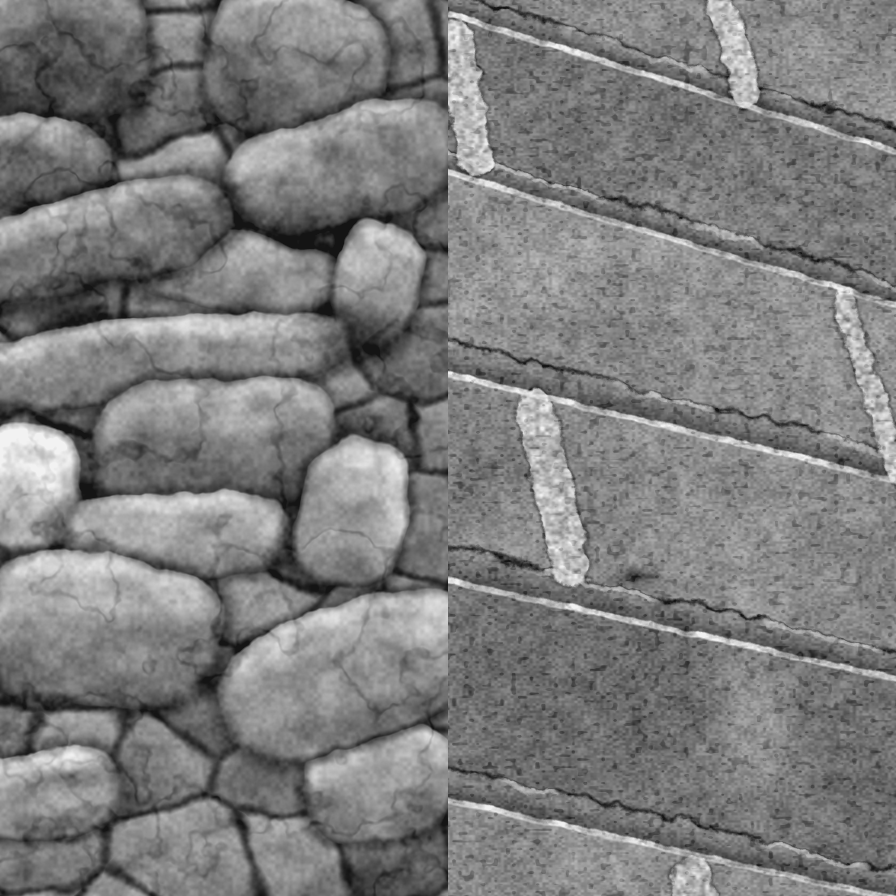
This texture is drawn by a three.js fragment shader. Its source:

```glsl
// Two grey masonry surfaces side by side: heaped boulders and slanting brickwork.
// Large boulders overlap a cellular rubble bed; brick courses come from a loop
// of converging joint lines. Value noise roughens outlines, facets and grain.
varying vec2 vUv;

float hash(vec2 p) {
  vec3 q = fract(p.xyx * 0.1031);
  q += dot(q, q.yzx + 33.33);
  return fract((q.x + q.y) * q.z);
}

float noise(vec2 p) {
  vec2 i = floor(p), f = fract(p);
  f = f * f * (3.0 - 2.0 * f);
  return mix(mix(hash(i), hash(i + vec2(1, 0)), f.x),
             mix(hash(i + vec2(0, 1)), hash(i + vec2(1, 1)), f.x), f.y);
}

float fbm(vec2 p) {
  float sum = 0.0, gain = 0.5;
  for (int i = 0; i < 5; i++) {
    sum += gain * noise(p);
    p = mat2(1.6, 1.2, -1.2, 1.6) * p + 7.3;
    gain *= 0.5;
  }
  return sum;
}

float glow(vec2 p, vec2 centre, vec2 radius) {
  vec2 q = (p - centre) / radius;
  return exp(-dot(q, q));
}

// Cellular bed of small stones separated by dark gaps
float rubble(vec2 p) {
  vec2 g = p * vec2(8.0, 11.0), cell = floor(g);
  float nearest = 9.0, second = 9.0, tone = 0.0;
  for (int y = -1; y <= 1; y++) for (int x = -1; x <= 1; x++) {
    vec2 id = cell + vec2(x, y);
    vec2 away = g - id - 0.15 - 0.7 * vec2(hash(id), hash(id + 41.0));
    float d = length(away);
    if (d < nearest) {
      second = nearest;
      nearest = d;
      tone = 0.4 + 0.18 * hash(id + 9.0) + 0.14 * away.y;
    } else second = min(second, d);
  }
  return mix(0.17, tone, smoothstep(0.0, 0.16, second - nearest));
}

// Rounded block with a lit crown, shaded foot and dark contact rim
void boulder(inout float tone, vec2 p, vec2 centre, vec2 radius, float turn, float shade) {
  vec2 q = p - centre;
  q = mat2(cos(turn), -sin(turn), sin(turn), cos(turn)) * q / radius;
  vec2 a = abs(q) + 0.001;
  float d = (pow(dot(a * a, a), 0.3333) - 1.0) * min(radius.x, radius.y);
  float facet = noise(q * 1.7 + centre * 37.0) - 0.5;
  float lit = shade + 0.11 * smoothstep(0.1, 0.45, q.y + facet * 0.6)
            - 0.13 * smoothstep(0.1, 0.8, -q.y + facet * 0.5) + facet * 0.12;
  lit += 0.1 * smoothstep(0.016, 0.006, abs(d + 0.01)) * smoothstep(0.3, 0.8, q.y);
  lit = mix(lit, 0.2, smoothstep(-0.009, 0.0, d) * (0.65 - 0.3 * q.y));
  tone *= 1.0 - 0.45 * smoothstep(0.014, 0.0, d);
  tone = mix(tone, lit, smoothstep(0.0015, -0.0015, d));
}

float rocks(vec2 uv) {
  vec2 p = uv + 0.028 * (vec2(fbm(uv * 15.0), fbm(uv * 15.0 + 50.0)) - 0.48);
  float tone = rubble(p);
  boulder(tone, p, vec2(0.33, 0.93), vec2(0.10, 0.09), -0.1, 0.48);
  boulder(tone, p, vec2(0.065, 0.945), vec2(0.108, 0.085), 0.1, 0.38);
  boulder(tone, p, vec2(0.04, 0.815), vec2(0.085, 0.05), -0.1, 0.45);
  boulder(tone, p, vec2(0.27, 0.695), vec2(0.12, 0.042), -0.15, 0.56);
  boulder(tone, p, vec2(0.385, 0.815), vec2(0.13, 0.065), 0.25, 0.52);
  boulder(tone, p, vec2(0.11, 0.735), vec2(0.155, 0.055), 0.25, 0.48);
  boulder(tone, p, vec2(0.42, 0.685), vec2(0.048, 0.07), -0.1, 0.54);
  boulder(tone, p, vec2(0.17, 0.60), vec2(0.22, 0.046), 0.1, 0.57);
  boulder(tone, p, vec2(0.24, 0.50), vec2(0.135, 0.08), 0.1, 0.47);
  boulder(tone, p, vec2(0.035, 0.455), vec2(0.06, 0.075), 0.0, 0.76);
  boulder(tone, p, vec2(0.20, 0.40), vec2(0.13, 0.05), 0.0, 0.58);
  boulder(tone, p, vec2(0.395, 0.425), vec2(0.058, 0.085), -0.25, 0.6);
  boulder(tone, p, vec2(0.11, 0.295), vec2(0.135, 0.085), -0.1, 0.54);
  boulder(tone, p, vec2(0.425, 0.13), vec2(0.085, 0.07), 0.0, 0.56);
  boulder(tone, p, vec2(0.40, 0.25), vec2(0.155, 0.075), 0.35, 0.58);
  boulder(tone, p, vec2(0.05, 0.115), vec2(0.09, 0.05), 0.1, 0.6);
  // Deep shade, veins and weathered grain
  tone -= 0.25 * glow(p, vec2(0.35, 0.73), vec2(0.04, 0.025));
  tone -= 0.2 * glow(p, vec2(0.08, 0.65), vec2(0.05, 0.012));
  tone -= 0.1 * smoothstep(0.035, 0.0, abs(fbm(uv * 11.0 + 20.0) - 0.48));
  return tone + 0.32 * (fbm(uv * 38.0) - 0.46) + 0.1 * (noise(uv * 210.0) - 0.5);
}

// Pale, pitted mortar between two bricks
void upright(inout float tone, vec2 p, vec2 top, vec2 foot, float halfWidth) {
  vec2 along = foot - top, q = p - top;
  float h = clamp(dot(q, along) / dot(along, along), 0.0, 1.0);
  float d = length(q - along * h) - halfWidth + 0.014 * (fbm(p * 75.0) - 0.45);
  tone *= 1.0 - 0.35 * smoothstep(0.006, 0.0, d);
  tone = mix(tone, 0.74 + 0.3 * (noise(p * 190.0) - 0.5), smoothstep(0.002, -0.002, d));
}

float bricks(vec2 p) {
  float across = 2.0 * p.x - 1.0, rough = fbm(p * 55.0) - 0.48;
  float course = 0.0, band = 0.0, bandTone = 0.0, crack = 0.0, ridge = 0.0;
  for (int i = 0; i < 5; i++) {
    float n = float(i);
    float left = 0.018 + 0.184 * n + 0.0087 * n * n - 0.018 * exp(-2.0 * (n - 1.0) * (n - 1.0));
    float right = 0.169 + 0.159 * n + 0.0124 * n * n;
    float d = 1.0 - p.y - mix(left, right, across) + 0.006 * rough;
    float width = i < 2 ? 0.026 : 0.038 - 0.006 * across;
    float upper = d + width + 0.012 * rough;
    course += step(0.0, d);
    float inside = smoothstep(-0.002, 0.002, upper) * smoothstep(0.002, -0.002, d);
    bandTone = mix(bandTone, mix(0.33, 0.5, smoothstep(0.1, 0.8, -d / width)), inside);
    band = max(band, inside);
    float broken = smoothstep(0.4, 0.6, noise(p * 17.0 + n * 5.0));
    crack = max(crack, smoothstep(0.005, 0.0, abs(upper)) * broken);
    ridge = max(ridge, smoothstep(0.005, 0.002, abs(d)) * (0.75 + rough));
    ridge = max(ridge, 0.5 * smoothstep(0.004, 0.001, abs(upper - 0.004)) * (1.0 - broken));
  }
  // Brick faces, each course with its own tone and stains
  float tone = 0.55 - 0.12 * exp(-3.0 * (course - 4.0) * (course - 4.0))
             - 0.07 * exp(-3.0 * (course - 1.0) * (course - 1.0));
  tone += 0.12 * glow(p, vec2(0.84, 0.2), vec2(0.05, 0.11)) + 0.07 * glow(p, vec2(0.66, 0.71), vec2(0.12, 0.05));
  tone -= 0.12 * glow(p, vec2(0.54, 0.48), vec2(0.05, 0.07));
  tone += 0.14 * (fbm(p * 9.0) - 0.48);
  tone = mix(tone, bandTone, band);
  tone = mix(tone, 0.15, 0.85 * crack);
  upright(tone, p, vec2(0.80, 1.01), vec2(0.835, 0.895), 0.016);
  upright(tone, p, vec2(0.507, 0.96), vec2(0.53, 0.825), 0.02);
  upright(tone, p, vec2(0.942, 0.665), vec2(1.0, 0.475), 0.012);
  upright(tone, p, vec2(0.597, 0.545), vec2(0.638, 0.365), 0.021);
  upright(tone, p, vec2(0.77, 0.02), vec2(0.785, -0.03), 0.023);
  tone -= 0.28 * glow(p + 0.02 * rough, vec2(0.71, 0.355), vec2(0.025, 0.009));
  tone = mix(tone, 0.88, ridge);
  // Sandy grain and small pits
  float pits = smoothstep(0.68, 0.9, noise(p * vec2(150.0, 230.0)));
  return tone + 0.16 * (noise(p * vec2(280.0, 360.0)) - 0.5) - 0.13 * pits + 0.2 * rough;
}

void main() {
  float tone = mix(rocks(vUv), bricks(vUv), smoothstep(0.4995, 0.5005, vUv.x));
  gl_FragColor = vec4(vec3(clamp(tone, 0.08, 0.95)), 1.0);
}
```
